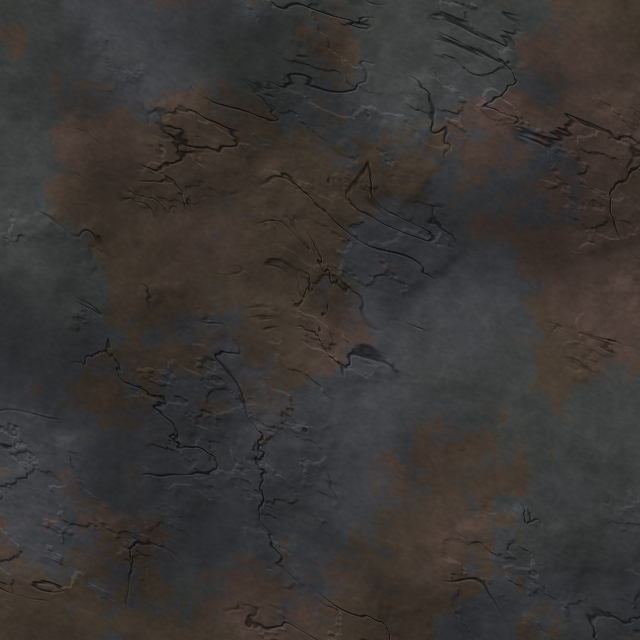
This texture is drawn by a Shadertoy shader. Its source:

```glsl
// Dark weathered slate with rusty brown stains, chipped ledges and short cracks

float hash(vec2 p) {
    vec3 q = fract(vec3(p.xyx) * 0.1031);
    q += dot(q, q.yzx + 33.33);
    return fract((q.x + q.y) * q.z);
}

float noise(vec2 p) {
    vec2 cell = floor(p), f = fract(p);
    f = f * f * (3.0 - 2.0 * f);
    return mix(mix(hash(cell), hash(cell + vec2(1, 0)), f.x),
               mix(hash(cell + vec2(0, 1)), hash(cell + vec2(1, 1)), f.x), f.y);
}

float fbm(vec2 p) {
    float sum = 0.0, weight = 0.5;
    for (int i = 0; i < 5; i++) {
        sum += weight * noise(p);
        p = mat2(1.6, 1.2, -1.2, 1.6) * p + 17.3;
        weight *= 0.5;
    }
    return sum / 0.97;
}

// Coordinates along and across the grain, which falls to the right
vec2 grainAxes(vec2 p) {
    return vec2(dot(p, vec2(0.85, -0.53)), dot(p, vec2(0.53, 0.85)));
}

// Where the surface is broken
float damage(vec2 p) {
    return smoothstep(0.47, 0.66, fbm(p * 6.5 + 41.0));
}

float crack(vec2 p) {
    vec2 q = grainAxes(p) * vec2(6.0, 12.0);
    q += 1.2 * vec2(noise(p * 9.0), noise(p * 9.0 + 50.0));
    return 1.0 - smoothstep(0.0, 0.022, abs(fbm(q + 7.0) - 0.5));
}

float height(vec2 p) {
    vec2 q = grainAxes(p);
    float ledge = smoothstep(0.48, 0.54, fbm(q * vec2(13.0, 24.0) + 90.0));
    float rough = fbm(q * vec2(34.0, 60.0));
    float broken = damage(p);
    return broken * (0.55 * ledge - 0.6 * crack(p)) + (0.3 + 0.4 * broken) * rough;
}

void mainImage(out vec4 fragColor, in vec2 fragCoord) {
    vec2 p = fragCoord / iResolution.y;
    vec2 warped = p + 0.06 * (vec2(fbm(p * 7.0), fbm(p * 7.0 + 30.0)) - 0.5);

    // Ragged stains over slate
    float mottle = fbm(p * 38.0 + 5.0) - 0.5;
    float stain = fbm(warped * 4.2 + 12.0) + 0.33 * mottle;
    float rust = smoothstep(0.45, 0.57, stain);
    vec3 slate = mix(vec3(0.212, 0.22, 0.217), vec3(0.222, 0.226, 0.24),
                     smoothstep(0.4, 0.6, fbm(p * 3.0 + 70.0)));
    vec3 brown = mix(vec3(0.235, 0.2, 0.168), vec3(0.255, 0.207, 0.187),
                     smoothstep(0.4, 0.6, fbm(p * 5.0 + 25.0)));
    vec3 color = mix(slate, brown, rust);

    // Cloudy light and dark areas
    float cloud = fbm(warped * 4.5 + 61.0);
    color *= mix(0.79, 1.17, smoothstep(0.28, 0.7, cloud));
    color *= 1.0 + 0.22 * mottle;

    // Relief lit from the upper left
    vec2 toLight = vec2(-0.0017, 0.0026);
    float slope = height(p - toLight * 0.5) - height(p + toLight * 0.5);
    color *= 1.0 + clamp(slope * 1.1, -0.5, 0.3);
    color *= 1.0 - 0.42 * damage(p) * crack(p);

    // Fine grain
    color *= 1.0 + 0.1 * (noise(grainAxes(p) * vec2(150.0, 240.0)) - 0.5);
    fragColor = vec4(color, 1.0);
}
```
